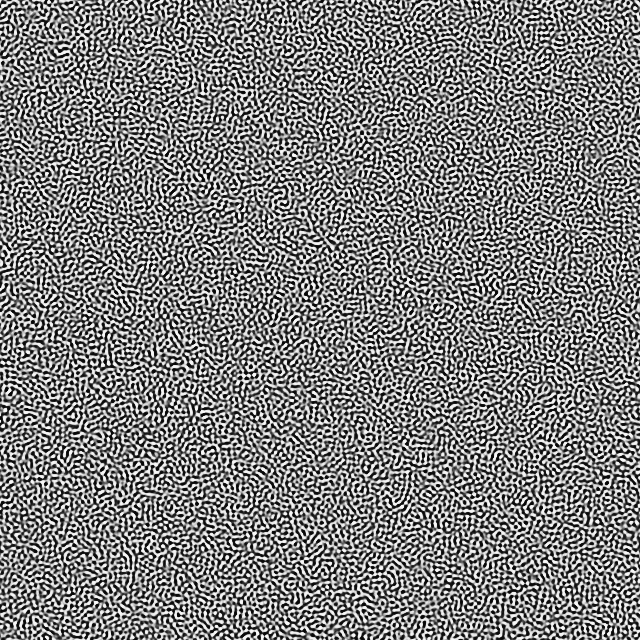
Write a Shadertoy shader that draws this pattern.

```glsl
#define CYCLES 115.0         // light/dark periods along the canvas height
#define WAVES 3              // wavelets per lattice cell
#define REACH 2.0            // wavelet radius in periods
#define EVENNESS 0.6         // 0 keeps faint patches, 1 levels them out
#define CONTRAST 1.08        // steepness of the soft threshold
#define BALANCE 0.0          // shifts the share of light and dark
#define DARK vec3(0.0)
#define LIGHT vec3(1.0)

const float TAU = 6.2831853;

// Integer hash: four random values in 0..1 per cell and wavelet
vec4 hash4(ivec2 cell, int index) {
    uvec4 v = uvec4(cell.x + 4096, cell.y + 4096, index, 17);
    v = v * 1664525u + 1013904223u;
    for (int pass = 0; pass < 2; pass++) {
        v.x += v.y * v.w;
        v.y += v.z * v.x;
        v.z += v.x * v.y;
        v.w += v.y * v.z;
        v ^= v >> 16u;
    }
    return vec4(v >> 8u) / 16777216.0;
}

// Gradient noise with oscillating wavelets: one wavelength, all directions.
// Returns the field and its quadrature, each of unit variance.
vec2 waveletNoise(vec2 p) {
    ivec2 base = ivec2(floor(p));
    vec2 sum = vec2(0.0);
    for (int y = -2; y <= 2; y++)
    for (int x = -2; x <= 2; x++)
    for (int i = 0; i < WAVES; i++) {
        ivec2 cell = base + ivec2(x, y);
        vec4 rnd = hash4(cell, i);
        vec2 offset = p - vec2(cell) - rnd.xy;
        float angle = TAU * rnd.z;
        vec2 gradient = vec2(cos(angle), sin(angle));
        float window = max(0.0, 1.0 - dot(offset, offset) / (REACH * REACH));
        float phase = TAU * (dot(gradient, offset) + rnd.w);
        sum += window * window * window * vec2(sin(phase), cos(phase));
    }
    float variance = 0.5 * float(WAVES) * 0.5 * TAU * REACH * REACH / 7.0;
    return sum * inversesqrt(variance);
}

void mainImage(out vec4 fragColor, in vec2 fragCoord) {
    vec2 uv = fragCoord / iResolution.y;
    vec2 wave = waveletNoise(uv * CYCLES);

    // Level the local strength so that the grain is equally bold everywhere
    float energy = 0.5 * dot(wave, wave);
    float field = wave.x * inversesqrt(mix(1.0, energy, EVENNESS));

    // Soft threshold spreads the field over the greys
    float tone = 0.5 + 0.5 * tanh(CONTRAST * (field + BALANCE));
    fragColor = vec4(mix(DARK, LIGHT, tone), 1.0);
}
```
